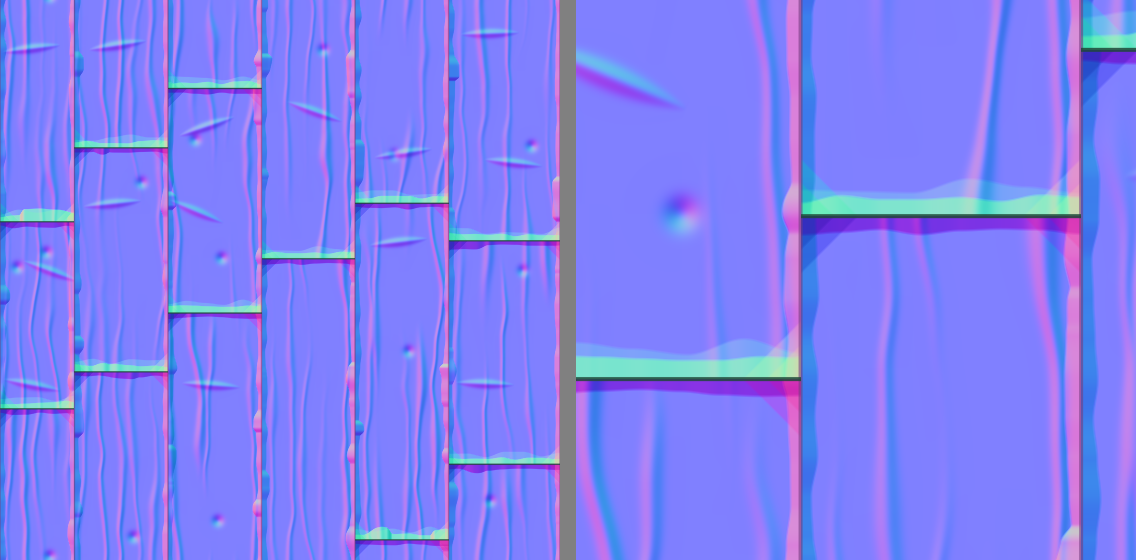
Left, the full canvas; right, a detail of the centre.
Reproduce this texture map procedurally as a Shadertoy shader.

```glsl
#define GROOVES 5
#define GROOVE_SLOPE 0.78
#define WANDER 0.022
#define SIDE_BEVEL 0.0095
#define END_BEVEL 0.0115
#define KNOT_RADIUS 0.0085
#define SCRATCH_LENGTH 0.052
#define SEAM 0.0012
#define EPS 0.001

const float columnEdge[7] = float[7](0.0, 0.133, 0.300, 0.467, 0.634, 0.801, 1.0);
// Two end joints per column; equal values leave one full-length plank
const vec2 joints[6] = vec2[6](vec2(0.270, 0.604), vec2(0.336, 0.736),
    vec2(0.441, 0.842), vec2(0.538, 0.538), vec2(0.036, 0.637), vec2(0.171, 0.570));

float hash(float n) { return fract(sin(n * 12.9898) * 43758.545); }

float noise(float x, float seed) {
    float i = floor(x), f = x - i;
    float n = i + seed * 17.31;
    return mix(hash(n), hash(n + 1.0), f * f * (3.0 - 2.0 * f));
}

// Worn edge: an uneven bevel width with occasional larger chips
float wornWidth(float along, float width, float seed) {
    float chip = smoothstep(0.78, 0.95, noise(along * 20.0, seed + 0.5));
    return width * (0.65 + 0.6 * noise(along * 42.0, seed) + 0.8 * chip);
}

float bevels(vec2 q, vec2 size, float seed) {
    vec2 far = size - q;
    float left = max(0.0, wornWidth(q.y, SIDE_BEVEL, seed + 0.1) - q.x);
    float right = max(0.0, wornWidth(q.y, SIDE_BEVEL * 0.85, seed + 0.2) - far.x);
    float bottom = max(0.0, wornWidth(q.x, END_BEVEL, seed + 0.3) - q.y);
    float top = max(0.0, wornWidth(q.x, END_BEVEL * 0.8, seed + 0.4) - far.y);
    float slope = 0.62 * left + 1.0 * right + 1.0 * bottom + 0.75 * top;

    // Shallow facets at the ends and corners
    float foot = 0.012 + 0.012 * noise(q.x * 30.0, seed + 0.6);
    slope += 0.28 * max(0.0, foot - q.y);
    float corner = min(q.x, far.x) + min(q.y, far.y);
    slope += 0.25 * max(0.0, 0.034 - corner) + 0.3 * max(0.0, 0.02 - corner);
    return -slope;
}

// Wandering grooves that swell, thin out and fade along the plank
float grain(vec2 q, vec2 size, float seed) {
    float h = 0.0;
    for (int i = 0; i < GROOVES; i++) {
        float s = seed * 9.0 + float(i);
        float lane = (float(i) + 0.3 + 0.4 * hash(s)) / float(GROOVES);
        float bend = noise(q.y * 7.0, s + 0.2) - 0.5;
        bend += 0.25 * (noise(q.y * 22.0, s + 0.4) - 0.5);
        float d = q.x - lane * size.x - bend * WANDER;
        float swell = noise(q.y * 11.0, s + 0.6);
        float width = mix(0.0032, 0.0078, swell * swell);
        float strength = smoothstep(0.12, 0.6, noise(q.y * 4.5, s + 0.8));
        strength *= mix(0.5, 1.0, hash(s + 0.7));
        h -= GROOVE_SLOPE * width * strength * exp(-d * d / (width * width));
    }
    return h;
}

// Round knots and slanted tapering scratches
float marks(vec2 q, vec2 size, float seed) {
    float h = 0.0;
    for (int i = 0; i < 2; i++) {
        float s = seed * 5.0 + float(i) * 2.7;
        vec2 knot = size * vec2(mix(0.2, 0.8, hash(s + 0.1)), mix(0.12, 0.9, hash(s + 0.2)));
        vec2 k = (q - knot) / KNOT_RADIUS;
        float present = i == 0 ? 1.0 : step(0.55, hash(s + 0.3));
        h += 0.6 * KNOT_RADIUS * present * exp(-dot(k, k));

        vec2 centre = size * vec2(mix(0.3, 0.7, hash(s + 0.4)), mix(0.1, 0.9, hash(s + 0.5)));
        float angle = mix(-0.5, 0.4, hash(s + 0.6));
        vec2 r = mat2(cos(angle), -sin(angle), sin(angle), cos(angle)) * (q - centre);
        float taper = max(0.0, 1.0 - pow(r.x / SCRATCH_LENGTH, 2.0));
        float width = 0.0015 + 0.0045 * taper;
        h -= 0.7 * width * taper * present * exp(-r.y * r.y / (width * width));
    }
    return h;
}

float height(vec2 q, vec2 size, float seed) {
    return bevels(q, size, seed) + grain(q, size, seed) + marks(q, size, seed);
}

void mainImage(out vec4 fragColor, in vec2 fragCoord) {
    vec2 p = fragCoord / iResolution.xy;

    // Locate the plank; each column wraps vertically
    int column = 0;
    for (int i = 1; i < 6; i++) if (p.x >= columnEdge[i]) column = i;
    vec2 joint = joints[column];
    float y = p.y < joint.x ? p.y + 1.0 : p.y;
    bool upper = y >= joint.y;
    vec2 span = upper ? vec2(joint.y, joint.x + 1.0) : joint;
    vec2 corner = vec2(columnEdge[column], span.x);
    vec2 size = vec2(columnEdge[column + 1], span.y) - corner;
    vec2 q = vec2(p.x, y) - corner;
    float seed = float(column) * 2.0 + (upper ? 4.0 : 3.0);

    // Surface normal with the green channel pointing down
    vec2 e = vec2(EPS, 0.0);
    float dx = height(q + e, size, seed) - height(q - e, size, seed);
    float dy = height(q + e.yx, size, seed) - height(q - e.yx, size, seed);
    vec3 normal = normalize(vec3(-dx, dy, 2.0 * EPS));
    vec3 color = 0.5 + 0.5 * normal;

    // Dark gaps between planks
    float px = 0.7 / iResolution.y;
    vec2 edge = min(q, size - q);
    vec2 gap = 1.0 - smoothstep(vec2(SEAM - px), vec2(SEAM + px), edge);
    color = mix(color, vec3(0.45, 0.24, 0.50), 0.6 * gap.x);
    color = mix(color, vec3(0.12, 0.28, 0.22), 0.85 * gap.y);
    fragColor = vec4(color, 1.0);
}
```
